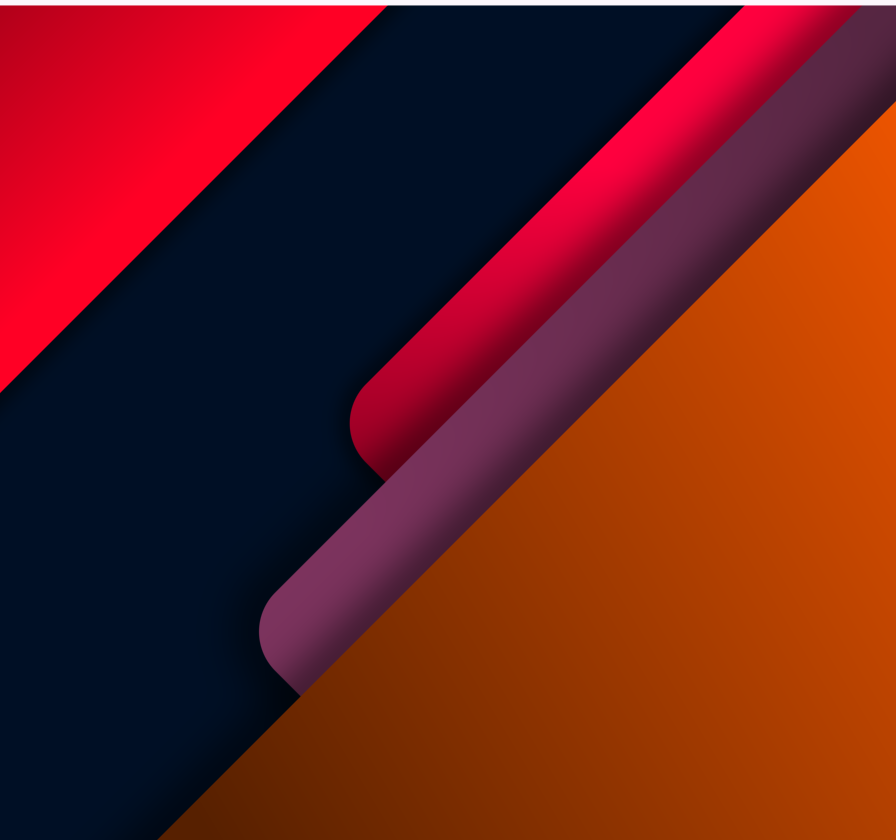
Give the GLSL for this background, as a Shadertoy shader.

```glsl
const vec3 NAVY       = vec3(0.00, 0.06, 0.145);
const vec3 PAPER      = vec3(0.99, 0.97, 0.99);
const vec3 RED_DARK   = vec3(0.69, 0.00, 0.10);
const vec3 RED_LIGHT  = vec3(1.00, 0.00, 0.145);
const vec3 PINK_DARK  = vec3(0.61, 0.00, 0.145);
const vec3 PINK_LIGHT = vec3(1.00, 0.00, 0.245);
const vec3 PLUM_DARK  = vec3(0.34, 0.15, 0.26);
const vec3 PLUM_LIGHT = vec3(0.485, 0.20, 0.365);
const vec3 RUST_DARK  = vec3(0.34, 0.125, 0.00);
const vec3 RUST_LIGHT = vec3(0.93, 0.33, 0.00);

// Diagonal positions, measured as x - y (edges) and x + y (bar ends)
const float RED_EDGE  = -0.532;
const float PINK_EDGE = -0.107;
const float PLUM_EDGE = 0.033;
const float RUST_EDGE = 0.187;
const float PINK_END  = 0.885;
const float PLUM_END  = 0.529;
const float CORNER    = 0.066;
const float PAPER_TOP = 0.9935;

const float SHADOW_WIDE   = 0.040;
const float SHADOW_NARROW = 0.018;
const float SHADOW_DEPTH  = 0.42;
const float DIAGONAL      = 0.70710678;

// Distance to a quadrant with one rounded corner, open to positive axes
float roundedQuadrant(vec2 fromCorner, float radius) {
    vec2 q = radius - fromCorner;
    return length(max(q, 0.0)) + min(max(q.x, q.y), 0.0) - radius;
}

// Linear gradient between two positions
vec3 ramp(vec3 a, vec3 b, float start, float end, float s) {
    return mix(a, b, clamp((s - start) / (end - start), 0.0, 1.0));
}

// Soft shadow outside the shape, then its smooth-edged fill
vec3 layer(vec3 below, vec3 paint, float dist, float shadowWidth) {
    float reach = max(dist, 0.0) / shadowWidth;
    below *= 1.0 - SHADOW_DEPTH * exp(-reach * reach);
    float aa = 0.8 / iResolution.y;
    return mix(below, paint, 1.0 - smoothstep(-aa, aa, dist));
}

void mainImage(out vec4 fragColor, in vec2 fragCoord) {
    vec2 p = fragCoord / iResolution.y;
    float across = p.x - p.y;
    float along = p.x + p.y;
    vec2 diag = vec2(across, along);

    // Paints
    vec3 red  = ramp(RED_DARK, RED_LIGHT, -1.0, -0.60, across);
    vec3 pink = ramp(PINK_DARK, PINK_LIGHT, 0.56, 0.98, dot(p, vec2(0.3, 0.95)));
    vec3 plum = ramp(PLUM_LIGHT, PLUM_DARK, 0.8, 2.0, along);
    vec3 rust = ramp(RUST_DARK, RUST_LIGHT, 0.25, 1.6, dot(p, vec2(1.0, 0.6)));

    // Shapes
    float redDist  = (across - RED_EDGE) * DIAGONAL;
    float pinkDist = roundedQuadrant((diag - vec2(PINK_EDGE, PINK_END)) * DIAGONAL, CORNER);
    float plumDist = roundedQuadrant((diag - vec2(PLUM_EDGE, PLUM_END)) * DIAGONAL, CORNER);
    float rustDist = (RUST_EDGE - across) * DIAGONAL;

    // Stack from back to front
    vec3 col = NAVY;
    col = layer(col, red, redDist, SHADOW_NARROW);
    col = layer(col, pink, pinkDist, SHADOW_NARROW);
    col = layer(col, plum, plumDist, SHADOW_WIDE);
    col = layer(col, rust, rustDist, SHADOW_WIDE);

    // Pale strip along the top
    float aa = 0.8 / iResolution.y;
    col = mix(col, PAPER, smoothstep(-aa, aa, p.y - PAPER_TOP));

    fragColor = vec4(col, 1.0);
}
```
